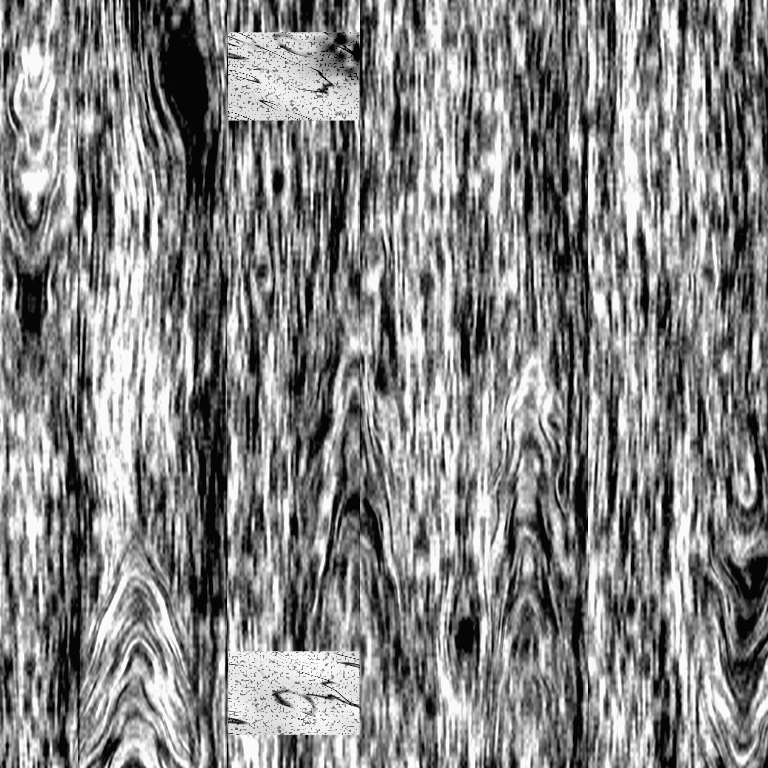
This texture is drawn by a Shadertoy shader. Its source:

```glsl
// Weathered wooden planks in stark black and white, with knots, arched grain and two pale end blocks.

// Knots: centre x, centre y, radius, darkness
const vec4 KNOTS[5] = vec4[5](
    vec4(0.247, 0.885, 0.022, 0.9), vec4(0.608, 0.172, 0.017, 0.8),
    vec4(0.489, 0.662, 0.008, 0.5), vec4(0.341, 0.647, 0.008, 0.5),
    vec4(0.920, 0.646, 0.008, 0.5));

// Stains: centre x, centre y, half width, half height
const vec4 DARK_STAINS[11] = vec4[11](
    vec4(0.255, 0.80, 0.030, 0.13), vec4(0.215, 1.00, 0.035, 0.10),
    vec4(0.280, 0.42, 0.018, 0.25), vec4(0.610, 0.55, 0.011, 0.28),
    vec4(0.675, 0.87, 0.014, 0.16), vec4(0.747, 0.62, 0.015, 0.20),
    vec4(0.755, 0.15, 0.008, 0.25), vec4(0.092, 0.25, 0.012, 0.25),
    vec4(0.520, 0.83, 0.016, 0.10), vec4(0.975, 0.22, 0.035, 0.12),
    vec4(0.990, 0.82, 0.014, 0.16));
const vec4 LIGHT_STAINS[5] = vec4[5](
    vec4(0.150, 0.66, 0.040, 0.28), vec4(0.045, 0.91, 0.016, 0.07),
    vec4(0.459, 0.24, 0.006, 0.07), vec4(0.590, 0.10, 0.012, 0.10),
    vec4(0.820, 0.55, 0.040, 0.40));

// Arched grain: axis x, apex y, half width, slope
const vec4 ARCHES[5] = vec4[5](
    vec4(0.180, 0.33, 0.090, 0.38), vec4(0.465, 0.61, 0.075, 0.13),
    vec4(0.690, 0.56, 0.060, 0.16), vec4(0.970, 0.37, 0.060, -0.28),
    vec4(0.045, 0.96, 0.045, -0.10));

float hash(vec2 p) {
    vec3 q = fract(p.xyx * 0.1031);
    q += dot(q, q.yzx + 33.33);
    return fract((q.x + q.y) * q.z);
}

float noise(vec2 p) {
    vec2 cell = floor(p), f = fract(p);
    f = f * f * (3.0 - 2.0 * f);
    return mix(mix(hash(cell), hash(cell + vec2(1, 0)), f.x),
               mix(hash(cell + vec2(0, 1)), hash(cell + vec2(1, 1)), f.x), f.y);
}

float blob(vec2 p, vec2 centre, vec2 size) {
    vec2 q = (p - centre) / size;
    return exp(-dot(q, q));
}

// Fibres, strands and growth rings; across runs over the grain, along follows it
float grain(float across, float along, float seed) {
    float x = across + seed;
    float fibre = noise(vec2(x * 265.0, along * 38.0));
    float strand = noise(vec2(x * 150.0 + 31.0, along * 13.0));
    float ring = smoothstep(0.25, 0.75, noise(vec2(x * 80.0 + 57.0, along * 3.5)));
    return 0.9 * (fibre - 0.5) + 0.5 * (strand - 0.5) + 0.32 * (ring - 0.5);
}

// Bends the grain sideways around every knot
float bendGrain(vec2 p) {
    float x = p.x + 0.014 * (noise(p * vec2(9.0, 4.0)) - 0.5)
                  + 0.006 * (noise(p * vec2(28.0, 11.0) + 7.0) - 0.5);
    x += 0.035 * smoothstep(0.70, 1.0, p.y) * blob(p, vec2(0.19, p.y), vec2(0.05, 1.0));
    for (int i = 0; i < 5; i++) {
        vec4 k = KNOTS[i];
        x -= 0.75 * (p.x - k.x) * blob(p, k.xy, k.z * vec2(1.7, 3.5));
    }
    return x;
}

// Pale sawn block with slanted cracks; q runs from 0 to 1 inside it
float endGrain(vec2 q, float slope, float seed) {
    float level = q.y + slope * q.x + 0.2 * q.x * q.x + 0.12 * noise(q * 4.0 + seed);
    float line = noise(vec2(level * 14.0 + seed, q.x * 2.0));
    float crack = 1.0 - smoothstep(0.0, 0.07, abs(line - 0.42));
    crack *= smoothstep(0.25, 0.65, noise(q * vec2(7.0, 9.0) + seed));
    float speckle = smoothstep(0.62, 0.95, noise(q * vec2(85.0, 60.0) + seed));
    float shade = noise(vec2(level * 5.0, q.x * 3.0) + seed);
    return 0.98 - 0.75 * crack - 0.5 * speckle - 0.15 * shade;
}

float boxMask(vec2 q, vec2 soft) {
    vec2 m = smoothstep(-soft, soft, q) * (1.0 - smoothstep(1.0 - soft, 1.0 + soft, q));
    return m.x * m.y;
}

float wood(vec2 p) {
    // Plank borders give each board its own grain
    vec4 borders = vec4(0.102, 0.295, 0.469, 0.765);
    float seed = 1.7 * dot(step(borders, vec4(p.x)), vec4(1.0));
    vec2 g = vec2(bendGrain(p), p.y);
    float tone = grain(g.x, p.y, seed);

    for (int i = 0; i < 5; i++) {
        vec4 a = ARCHES[i];
        float dx = g.x - a.x;
        float wobble = 0.012 * (noise(p * vec2(45.0, 22.0)) - 0.5);
        float across = sqrt(dx * dx + 0.00008) + a.w * (p.y - a.y) + wobble;
        float window = 1.0 - smoothstep(0.6 * a.z, a.z, abs(dx));
        window *= 1.0 - smoothstep(a.y - 0.04, a.y + 0.03, p.y + 2.0 * abs(dx));
        window *= smoothstep(a.y - 0.55, a.y - 0.35, p.y);
        tone = mix(tone, grain(across + 3.0, p.y, seed), window);
    }

    // Broad shading and stains
    float patchy = noise(g * vec2(38.0, 5.0) + seed);
    tone += 0.36 * (patchy - 0.5) + 0.3 * (noise(p * vec2(300.0, 170.0)) - 0.5);
    for (int i = 0; i < 11; i++)
        tone -= (0.22 + 0.34 * patchy) * blob(g, DARK_STAINS[i].xy, DARK_STAINS[i].zw);
    for (int i = 0; i < 5; i++)
        tone += 0.22 * blob(g, LIGHT_STAINS[i].xy, LIGHT_STAINS[i].zw);
    for (int i = 0; i < 5; i++) {
        vec4 k = KNOTS[i];
        tone -= k.w * blob(p, k.xy, k.z * vec2(0.8, 1.3));
    }

    // Dark broken seams between boards
    vec4 seam = 1.0 - smoothstep(vec4(0.0005), vec4(0.003), abs(p.x - borders));
    tone -= 0.4 * dot(seam, vec4(1.0, 1.0, 0.4, 0.5)) * noise(vec2(p.y * 14.0, seed));
    return 0.55 + 1.08 * tone;
}

void mainImage(out vec4 fragColor, in vec2 fragCoord) {
    vec2 p = fragCoord / iResolution.xy;
    float value = wood(p);

    // Two end blocks set into the middle board
    vec2 upper = (p - vec2(0.297, 0.843)) / vec2(0.171, 0.115);
    vec2 lower = (p - vec2(0.297, 0.043)) / vec2(0.171, 0.109);
    vec2 soft = vec2(0.006, 0.009);
    float rot = blob(upper, vec2(0.95, 0.8), vec2(0.22, 0.25)) * noise(upper * vec2(14.0, 11.0));
    value = mix(value, endGrain(upper, 0.45, 3.0) - 2.0 * rot, boxMask(upper, soft));
    value = mix(value, endGrain(lower, 0.25, 11.0), boxMask(lower, soft));

    fragColor = vec4(vec3(clamp(value, 0.02, 0.98)), 1.0);
}
```
